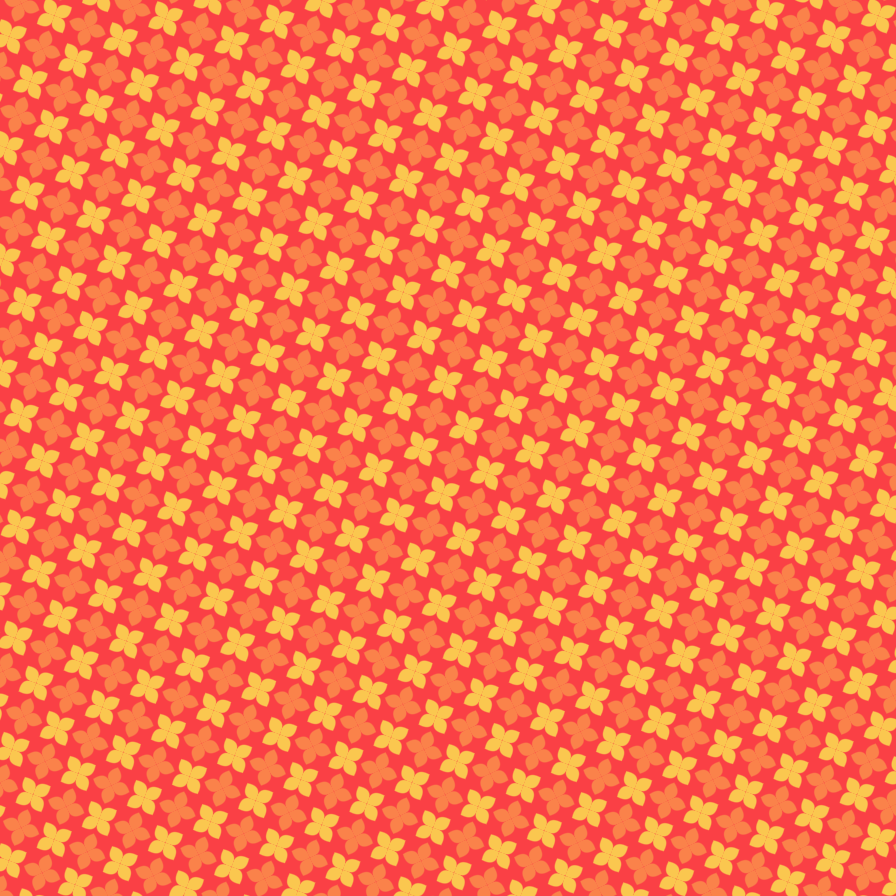
A three.js fragment shader for this pattern:

```glsl
varying vec2 vUv;

const float REPEATS = 18.0;                 // lattice cells per canvas width
const float TILT = 0.43633;                 // lattice rotation, 25 degrees
const vec2 ANCHOR = vec2(0.5204, 0.5226);   // centre of one yellow flower
const float PETAL_LENGTH = 0.385;           // in lattice cells
const float PETAL_BULGE = 0.525;            // four times the petal half width
const float EDGE = 0.018;                   // half width of the soft edge, in cells
const float EIGHTH_TURN = 0.785398;

const vec3 RED = vec3(0.98, 0.25, 0.27);
const vec3 ORANGE = vec3(0.98, 0.51, 0.29);
const vec3 YELLOW = vec3(0.98, 0.78, 0.31);

// Coordinates of p along axes turned counterclockwise by angle
vec2 turnAxes(vec2 p, float angle) {
  float c = cos(angle);
  float s = sin(angle);
  return mat2(c, -s, s, c) * p;
}

// Approximate signed distance to four pointed petals on the axes
float flowerDistance(vec2 p) {
  vec2 q = abs(p);
  if (q.y > q.x) q = q.yx;
  float t = q.x / PETAL_LENGTH;
  float halfWidth = PETAL_BULGE * t * (1.0 - t);
  float slope = PETAL_BULGE * (1.0 - 2.0 * t) / PETAL_LENGTH;
  return (q.y - halfWidth) / sqrt(1.0 + slope * slope);
}

float flowerMask(vec2 p) {
  return 1.0 - smoothstep(-EDGE, EDGE, flowerDistance(p));
}

void main() {
  vec2 lattice = turnAxes(vUv - ANCHOR, TILT) * REPEATS;

  // Yellow flowers on lattice points, orange ones turned between them
  vec2 yellowCell = fract(lattice + 0.5) - 0.5;
  vec2 orangeCell = turnAxes(fract(lattice) - 0.5, EIGHTH_TURN);

  vec3 color = mix(RED, ORANGE, flowerMask(orangeCell));
  color = mix(color, YELLOW, flowerMask(yellowCell));
  gl_FragColor = vec4(color, 1.0);
}
```
